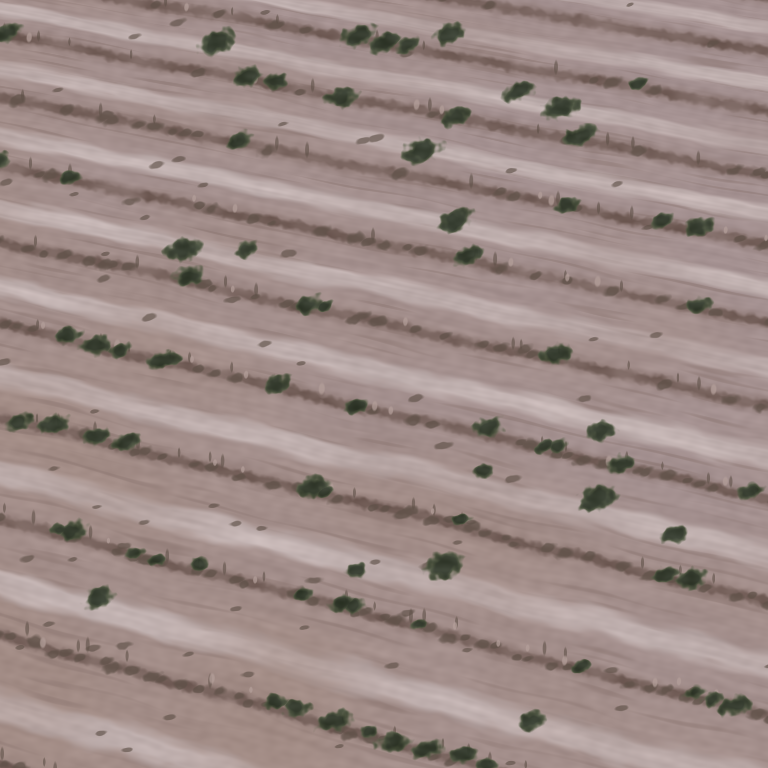
This texture is drawn by a Shadertoy shader. Its source:

```glsl
// Soil and plant colours
const vec3 SOIL_WARM = vec3(0.635, 0.548, 0.522);
const vec3 SOIL_COOL = vec3(0.645, 0.570, 0.570);
const vec3 LANE_PALE = vec3(0.755, 0.695, 0.690);
const vec3 FURROW    = vec3(0.530, 0.445, 0.425);
const vec3 RIDGE     = vec3(0.430, 0.350, 0.325);
const vec3 TWIG      = vec3(0.370, 0.315, 0.280);
const vec3 POST      = vec3(0.700, 0.620, 0.600);
const vec3 LEAF_DARK = vec3(0.180, 0.215, 0.160);
const vec3 LEAF_LIT  = vec3(0.330, 0.370, 0.270);

// Perspective of the field: row = dot(ROW_PLANE, (x, y, 1)) / depth
const vec3 ROW_PLANE   = vec3(-2.392, 13.114, -0.598);
const vec3 DEPTH_PLANE = vec3(0.018, 0.561, 1.0);

const float LANE_PHASE  = 0.56;   // pale lane position between two ridges
const float LANE_HALF   = 0.125;  // in row spacings
const float RIDGE_HALF  = 0.0050; // in canvas units
const float PLANT_TILT  = 0.40;

vec2 hash22(vec2 p) {
    vec3 q = fract(p.xyx * vec3(0.1031, 0.1030, 0.0973));
    q += dot(q, q.yzx + 33.33);
    return fract((q.xx + q.yz) * q.zy);
}

float cornerSlope(vec2 cell, vec2 offset) {
    float angle = 6.2832 * hash22(cell).x;
    return dot(vec2(cos(angle), sin(angle)), offset);
}

float gradientNoise(vec2 p) {
    vec2 i = floor(p), f = p - i;
    vec2 w = f * f * f * (f * (f * 6.0 - 15.0) + 10.0);
    vec2 e = vec2(1.0, 0.0);
    return mix(mix(cornerSlope(i, f), cornerSlope(i + e, f - e), w.x),
               mix(cornerSlope(i + e.yx, f - e.yx), cornerSlope(i + 1.0, f - 1.0), w.x), w.y);
}

// Scattered ellipses along the rows: 1 at a centre, 0 on the rim, negative outside
float scatter(vec2 field, float spacing, float count, float phase, float jitter,
              vec2 size, float density, float seed) {
    vec2 g = vec2(field.x * count, field.y - phase);
    vec2 base = floor(g + 0.5);
    float inside = -1.0;
    for (int j = -1; j <= 1; j++)
    for (int i = -1; i <= 1; i++) {
        vec2 cell = base + vec2(i, j);
        vec2 pick = hash22(cell + seed);
        vec2 shift = hash22(cell + seed + 37.7) - 0.5;
        float cluster = 1.0 + 2.0 * gradientNoise(cell * vec2(0.27, 0.63) + seed);
        float nearness = mix(0.4, 1.6, smoothstep(-2.0, 7.0, cell.y));
        if (pick.x > density * cluster * nearness) continue;
        vec2 d = (g - cell - shift * vec2(0.8, jitter)) * vec2(1.0 / count, spacing);
        d.y += PLANT_TILT * d.x;
        inside = max(inside, 1.0 - length(d / (size * mix(0.6, 1.15, pick.y))));
    }
    return inside;
}

void mainImage(out vec4 fragColor, in vec2 fragCoord) {
    vec2 p = fragCoord / iResolution.xy;
    p.y = 1.0 - p.y;

    // Field coordinates: x along the rows, y counts rows
    float depth = dot(DEPTH_PLANE, vec3(p, 1.0));
    float row = dot(ROW_PLANE, vec3(p, 1.0)) / depth;
    float spacing = depth / (ROW_PLANE.y - DEPTH_PLANE.y * row);
    row += 0.045 * gradientNoise(vec2(p.x * 8.0, row * 0.9));
    vec2 field = vec2(p.x, row);

    // Shared noise layers
    float streak = gradientNoise(field * vec2(5.0, 8.0)) + 0.8 * gradientNoise(field * vec2(13.0, 21.0) + 9.0);
    float grain = gradientNoise(p * vec2(55.0, 95.0));
    float ragged = gradientNoise(p * 75.0 + 4.0) + 0.5 * gradientNoise(p * 140.0);
    float patches = gradientNoise(field * vec2(4.0, 0.9) + 17.0);

    // Raked soil
    vec3 color = mix(SOIL_WARM, SOIL_COOL, clamp(0.55 + 0.6 * (p.x - p.y) + 0.5 * patches, 0.0, 1.0));
    color += 0.026 * streak + 0.028 * grain;
    float furrow = smoothstep(0.18, 0.5, gradientNoise(field * vec2(7.0, 15.0) + 31.0));
    color = mix(color, FURROW, 0.42 * furrow);

    // Pale lanes with frayed borders
    float laneDist = abs(fract(row - LANE_PHASE + 0.5) - 0.5);
    laneDist += 0.07 * gradientNoise(field * vec2(16.0, 9.0) + 5.0) + 0.025 * grain;
    float lane = 1.0 - smoothstep(LANE_HALF - 0.06, LANE_HALF + 0.04, laneDist);
    color = mix(color, LANE_PALE + 0.05 * streak + 0.03 * grain, lane * clamp(0.82 + 0.8 * patches, 0.2, 1.0));

    // Dark ridges with a soft brown skirt
    float ridgeDist = abs(fract(row + 0.5) - 0.5) * spacing;
    float skirt = 1.0 - smoothstep(0.002, 0.017, ridgeDist + 0.004 * grain);
    float ridge = 1.0 - smoothstep(-0.003, 0.004, ridgeDist - RIDGE_HALF + 0.005 * ragged);
    float broken = clamp(0.75 + 0.8 * gradientNoise(field * vec2(19.0, 1.3)), 0.25, 1.0);
    color = mix(color, FURROW, 0.55 * skirt);
    color = mix(color, RIDGE + 0.05 * grain, ridge * broken);

    // Clods, twigs and short posts
    float clods = scatter(field, spacing, 30.0, 0.5, 0.9, vec2(0.011, 0.0050), 0.24, 3.0);
    float tufts = scatter(field, spacing, 46.0, 0.0, 0.06, vec2(0.013, 0.0075), 0.50, 11.0);
    float stems = scatter(field, spacing, 23.0, -0.10, 0.05, vec2(0.0030, 0.0105), 0.42, 23.0);
    float posts = scatter(field, spacing, 19.0, -0.07, 0.08, vec2(0.0045, 0.0080), 0.30, 29.0);
    color = mix(color, TWIG, 0.65 * smoothstep(-0.05, 0.45, clods + 0.4 * ragged));
    color = mix(color, TWIG, 0.75 * smoothstep(-0.05, 0.50, tufts + 0.5 * ragged));
    color = mix(color, TWIG, 0.60 * smoothstep(0.0, 0.5, stems));
    color = mix(color, POST, 0.75 * smoothstep(0.0, 0.5, posts));

    // Green plants on the ridges and shrubs in the lanes
    float plants = scatter(field, spacing, 30.0, -0.04, 0.07, vec2(0.020, 0.0125), 0.24, 41.0);
    float shrubs = scatter(field, spacing, 22.0, 0.52, 0.30, vec2(0.025, 0.0165), 0.085, 53.0);
    float green = max(plants, shrubs) + 0.5 * ragged;
    vec3 leaf = mix(LEAF_LIT, LEAF_DARK, smoothstep(0.0, 0.6, green)) + 0.07 * grain;
    color = mix(color, leaf, 0.92 * smoothstep(-0.05, 0.30, green));

    fragColor = vec4(clamp(color, 0.0, 1.0), 1.0);
}
```
